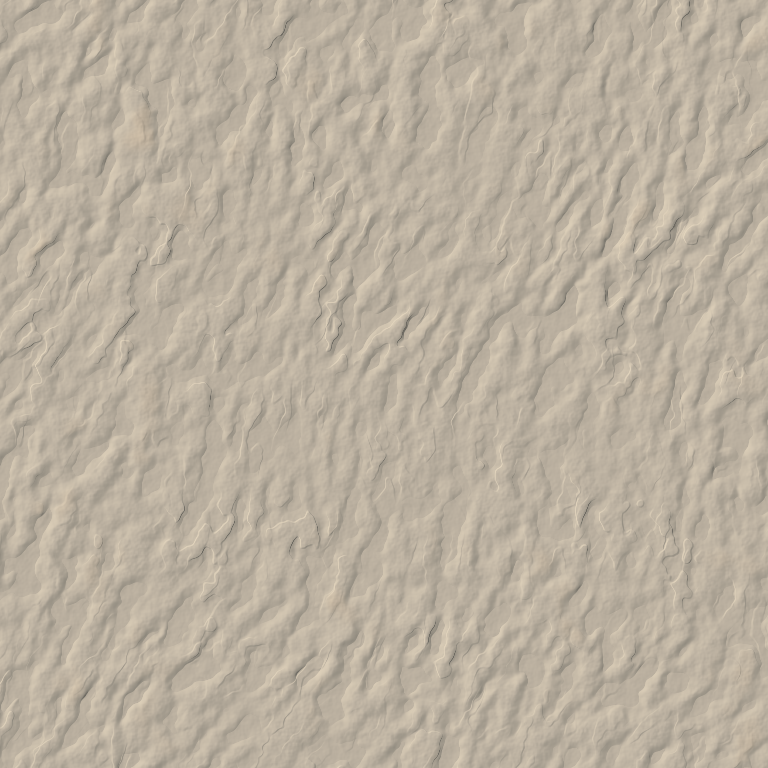
This texture is drawn by a Shadertoy shader. Its source:

```glsl
// Pale rippled sand or plaster: leaning lumpy ridges lit from the upper left.

const vec3 BASE_COLOR   = vec3(0.733, 0.691, 0.628);
const vec3 LIT_COLOR    = vec3(0.890, 0.835, 0.742);
const vec3 SHADOW_COLOR = vec3(0.545, 0.525, 0.482);
const vec3 DEEP_COLOR   = vec3(0.370, 0.360, 0.335);
const vec3 WARM_TINT    = vec3(0.018, 0.002, -0.014);

const vec2  LIGHT_DIR   = vec2(-0.82, 0.57);
const vec2  RIDGE_FREQ  = vec2(34.0, 13.0); // across and along the ridges
const vec2  LUMP_FREQ   = vec2(38.0, 28.0);
const float LEAN        = 0.30;   // sideways drift of ridges per unit height
const float BEND        = 0.095;  // slow curving of the ridges
const float WOBBLE      = 0.010;  // kinks in the ridges
const float RAGGED      = 0.0058; // small teeth along the edges
const float SKEW        = 0.005;  // steepens the side away from the light
const float SCARP       = 0.24;   // height of the broken edges
const float LEDGE       = 0.15;   // height of the thin overlapping ledges
const float RELIEF      = 0.0086; // overall slope contrast
const float SAMPLE_STEP = 0.0008;

vec2 hash2(vec2 p) {
    p = vec2(dot(p, vec2(127.1, 311.7)), dot(p, vec2(269.5, 183.3)));
    return 2.0 * fract(sin(p) * 43758.5453) - 1.0;
}

// Gradient noise, roughly -0.7 to 0.7
float noise(vec2 p) {
    vec2 i = floor(p), f = fract(p);
    vec2 w = f * f * f * (f * (f * 6.0 - 15.0) + 10.0);
    float a = dot(hash2(i), f);
    float b = dot(hash2(i + vec2(1, 0)), f - vec2(1, 0));
    float c = dot(hash2(i + vec2(0, 1)), f - vec2(0, 1));
    float d = dot(hash2(i + vec2(1, 1)), f - vec2(1, 1));
    return mix(mix(a, b, w.x), mix(c, d, w.x), w.y);
}

// Long ridges broken up by rounder lumps
float ridges(vec2 q) {
    return 0.68 * noise(q * RIDGE_FREQ) + 0.60 * noise(q * LUMP_FREQ + 17.0);
}

float height(vec2 p) {
    // Lean, bend and kink the ridge coordinates
    vec2 q = vec2(p.x - LEAN * p.y, p.y);
    q.x += BEND * noise(p * 2.4 + 5.0) + WOBBLE * noise(p * 26.0 + 9.0);
    q.x += RAGGED * noise(p * vec2(70.0, 85.0) + 13.0);
    q.y += WOBBLE * noise(p * 22.0 + 31.0);

    // Skewed round mounds that meet shallow hollows at a crisp foot
    float ridge = ridges(q - vec2(SKEW * ridges(q), 0.0));
    float fine = noise(p * vec2(84.0, 62.0) + 3.0);
    float strength = 0.72 + 0.80 * noise(p * 4.0 + 41.0);
    float rise = clamp((ridge + 0.06 * fine + 0.15) / 0.58, 0.0, 1.0);
    float mound = rise * (2.0 - rise);
    float h = strength * mound + 0.18 * ridge;

    // Short thin ledges where a finer set of ridges overlaps
    float patches = smoothstep(-0.15, 0.30, noise(p * vec2(17.0, 12.0) + 53.0));
    float ledge = noise(q * vec2(46.0, 19.0) + 47.0) + 0.16 * fine;
    h += LEDGE * patches * smoothstep(0.0, 0.11, ledge);

    // Ragged scarps in scattered places
    float broken = smoothstep(0.08, 0.34, noise(p * vec2(13.0, 8.0) + 23.0));
    h += SCARP * broken * smoothstep(0.04, 0.085, ridge + 0.20 * fine);

    // Wrinkles and grain, rougher on the mounds
    float rough = mix(0.60, 1.25, mound);
    h += 0.12 * fine + 0.10 * noise(p * 52.0 + 61.0);
    h += rough * (0.075 * noise(p * 122.0) + 0.050 * noise(p * 225.0 + 7.0));
    return h;
}

void mainImage(out vec4 fragColor, in vec2 fragCoord) {
    vec2 p = fragCoord / iResolution.y;
    vec2 e = vec2(SAMPLE_STEP, 0.0);

    // Slope towards the light
    float h = height(p);
    vec2 slope = vec2(height(p + e.xy) - h, height(p + e.yx) - h) / SAMPLE_STEP;
    float light = -RELIEF * dot(slope, LIGHT_DIR);
    float shade = light / sqrt(1.0 + light * light);

    // Sunlit and shaded sides, with dark gaps under the steepest edges
    vec3 color = mix(BASE_COLOR, LIT_COLOR, max(shade, 0.0));
    color = mix(color, SHADOW_COLOR, max(-shade, 0.0));
    color = mix(color, DEEP_COLOR, 0.7 * smoothstep(1.1, 2.4, -light));

    // Slight tonal drift and warm patches on the crests
    color += 0.006 * noise(p * 4.0 + 71.0) + 0.008 * (h - 0.45);
    float warm = smoothstep(0.05, 0.50, noise(p * 13.0 + 83.0));
    color += WARM_TINT * warm * smoothstep(0.3, 1.0, h);

    fragColor = vec4(color, 1.0);
}
```
